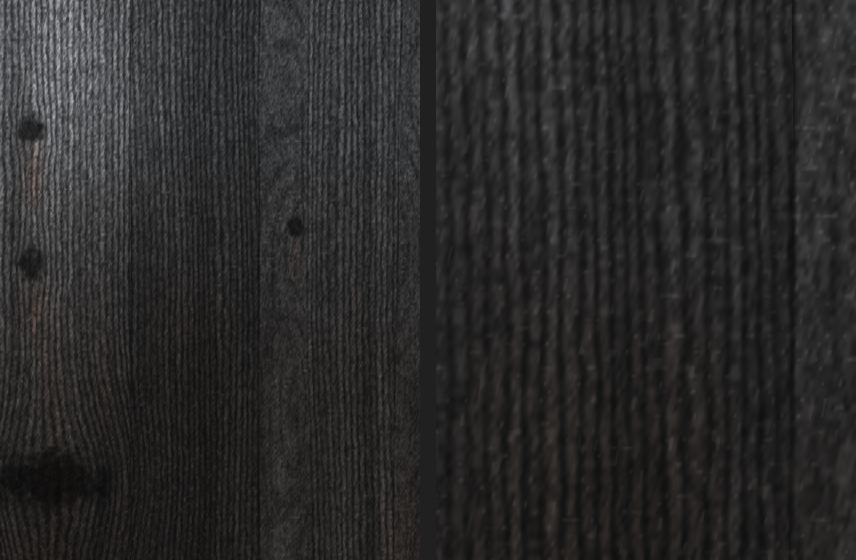
Left, the full canvas; right, a detail of the centre.
This texture is drawn by a WebGL 1 fragment shader. Its source:

```glsl
precision highp float;
// Dark stained wooden boards with brushed vertical grain, knots and a soft light from the upper left.
uniform vec2 u_resolution;

// Lengths are fractions of the canvas height
const vec3 SEAMS = vec3(0.234, 0.462, 0.716);
const float RIDGES = 90.0;
const float RIDGE_DARK = 0.68;
const float RIDGE_LIGHT = 1.24;
const float FIBRE_CONTRAST = 0.85;
const float BASE_LIGHT = 0.09;
const float FLECK_LIGHT = 0.08;
const vec2 GLOW_CENTER = vec2(0.15, 0.9);
const vec2 GLOW_SIZE = vec2(0.13, 0.26);
const float GLOW_LIGHT = 0.14;
const vec3 COOL_TINT = vec3(0.98, 1.0, 1.03);
const vec3 WARM_TINT = vec3(1.03, 0.99, 0.97);
const vec3 STAIN_TINT = vec3(1.3, 0.95, 0.8);

float hash(vec2 p) {
  vec3 q = fract(p.xyx * 0.1031);
  q += dot(q, q.yzx + 33.33);
  return fract((q.x + q.y) * q.z);
}

float noise(vec2 p) {
  vec2 cell = floor(p);
  vec2 f = fract(p);
  f = f * f * (3.0 - 2.0 * f);
  float low = mix(hash(cell), hash(cell + vec2(1.0, 0.0)), f.x);
  float high = mix(hash(cell + vec2(0.0, 1.0)), hash(cell + 1.0), f.x);
  return mix(low, high, f.y);
}

float bell(vec2 d) {
  return exp(-dot(d, d));
}

// Spreads the grain around a knot, darkens its core and stains the wood below it
void addKnot(vec2 p, vec2 center, vec2 size, inout float grainX, inout float core, inout float stain) {
  vec2 d = p - center;
  grainX -= 0.55 * d.x * bell(d / (size * vec2(1.4, 2.6)));
  float ragged = noise(p * 70.0) + 0.6 * noise(p * vec2(170.0, 120.0)) - 0.8;
  float radius = length(d / size) + 0.6 * ragged;
  core = max(core, 1.0 - smoothstep(0.5, 1.35, radius));
  stain += 0.5 * bell((d + vec2(0.0, 3.2 * size.y)) / (size * vec2(0.9, 2.2)));
}

// Rounded ridges with narrow grooves, each one with its own tone
float ridgeTone(float grainX, float y, float board) {
  float phase = grainX * RIDGES + 1.0 * noise(vec2(grainX * 24.0 + board * 17.0, y * 1.6));
  phase += 0.3 * (noise(vec2(grainX * 90.0, y * 45.0)) - 0.5);
  float id = floor(phase);
  float f = phase - id;
  float profile = smoothstep(0.0, 0.45, f) * (1.0 - smoothstep(0.6, 1.0, f));
  float wear = 0.6 + 0.5 * hash(vec2(id, board)) + 0.4 * (noise(vec2(id * 7.0, y * 30.0)) - 0.5);
  return mix(RIDGE_DARK, RIDGE_LIGHT, profile * wear * 1.15);
}

// Plain sawn wood with wandering thin growth lines
float flatTone(vec2 p) {
  float field = 5.0 * noise(vec2(p.x * 17.0, p.y * 3.6)) + p.x * 26.0;
  float line = abs(fract(field) - 0.5);
  return 0.8 + 0.28 * smoothstep(0.0, 0.25, line) + 0.25 * (noise(p * vec2(60.0, 35.0)) - 0.5);
}

void main() {
  vec2 p = gl_FragCoord.xy / u_resolution.y;
  float sway = 0.004 * (noise(vec2(3.0, p.y * 5.0)) - 0.5);
  vec3 fromSeam = p.x + sway - SEAMS + vec3(0.0, 0.0, 0.014 * (1.0 - p.y));
  float board = dot(step(vec3(0.0), fromSeam), vec3(1.0));

  // Knots: three down the left board, the lowest one wide, and a small one on the third board
  float grainX = p.x + 0.012 * (noise(vec2(board * 9.0, p.y * 2.2)) - 0.5);
  float core = 0.0;
  float stain = 0.0;
  for (int i = 0; i < 3; i++) {
    float n = float(i);
    vec2 center = vec2(0.058 + 0.014 * n * (n - 1.0), 0.77 - 0.17 * n - 0.0725 * n * n);
    vec2 size = vec2(0.023, 0.026) + vec2(0.04, 0.013) * n * (n - 1.0);
    addKnot(p, center, size, grainX, core, stain);
  }
  addKnot(p, vec2(0.528, 0.594), vec2(0.013, 0.019), grainX, core, stain);
  core *= 1.0 - smoothstep(-0.008, 0.0, fromSeam.x) * step(fromSeam.y, 0.0);

  // Plain strips lie just right of the second and third seams
  float stripWidth = 0.045 + 0.045 * noise(vec2(8.0, p.y * 4.5));
  vec2 strip = smoothstep(vec2(0.0), vec2(0.004), fromSeam.yz);
  strip *= 1.0 - smoothstep(vec2(stripWidth), vec2(stripWidth + 0.015), fromSeam.yz);
  float plain = max(0.8 * max(strip.x, strip.y), 0.7 * core);
  float tone = mix(ridgeTone(grainX, p.y, board), flatTone(p), plain);

  // Broad streaks and fine slanted fibres
  tone *= 0.84 + 0.32 * noise(vec2(grainX * 32.0, p.y * 1.7 + board * 5.0));
  float fibre = noise(vec2(p.x * 360.0 - p.y * 90.0, p.y * 210.0));
  float pores = noise(vec2(grainX * 230.0, p.y * 110.0));
  tone *= 1.0 + FIBRE_CONTRAST * (0.65 * fibre + 0.35 * pores - 0.5);

  // Light falls off downwards and is weakest on the second board
  float light = BASE_LIGHT + 0.085 * smoothstep(0.25, 1.0, p.y);
  light += GLOW_LIGHT * bell((p - GLOW_CENTER) / GLOW_SIZE);
  light += 0.065 * (1.0 - smoothstep(0.13, 0.26, p.x)) * smoothstep(0.0, 0.45, p.y);
  light += 0.035 * smoothstep(0.44, 0.5, p.x) + 0.02 * strip.x;
  float value = light * tone * (1.0 - 0.6 * core);
  float fleck = smoothstep(0.74, 0.97, noise(vec2(p.x * 290.0 - p.y * 60.0, p.y * 210.0) + 40.0));
  value += FLECK_LIGHT * fleck * (0.4 + 2.0 * light) * (1.0 - 0.6 * core);
  vec3 seamGap = smoothstep(vec3(0.0), vec3(0.0035), abs(fromSeam));
  value *= mix(0.7, 1.0, seamGap.x * seamGap.y * seamGap.z);

  // Cool above, warm below, with brown streaks where the stain wore thin
  float worn = smoothstep(0.6, 0.95, noise(vec2(grainX * 22.0 + 4.0, p.y * 2.6)));
  stain += 0.35 * worn * (1.0 - smoothstep(0.2, 0.7, p.y));
  vec3 tint = mix(WARM_TINT, COOL_TINT, smoothstep(0.25, 0.85, p.y));
  tint = mix(tint, STAIN_TINT, min(stain, 0.7) * smoothstep(0.8, 1.15, tone));
  gl_FragColor = vec4((0.018 + value) * tint, 1.0);
}
```
